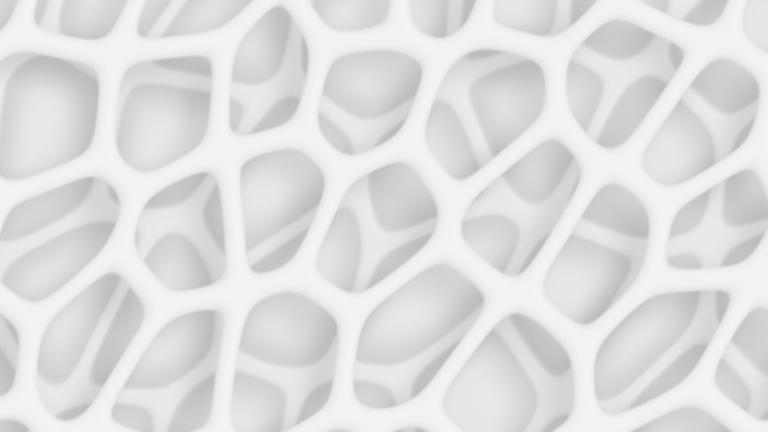
Write a WebGL 1 fragment shader that draws this background.

```glsl
precision highp float;

uniform vec2 u_resolution;

const vec2 CELLS_PER_HEIGHT = vec2(3.85, 3.3);
const float JITTER = 0.58;
const float CORNER_SHARPNESS = 16.0;
const vec2 LIGHT = vec2(0.85, 0.53);

vec2 hash22(vec2 p) {
  vec3 q = fract(p.xyx * vec3(0.1031, 0.1030, 0.0973));
  q += dot(q, q.yzx + 33.33);
  return fract((q.xx + q.yz) * q.zy);
}

// Every other row is shifted by half a cell, giving honeycomb-like cells
vec2 cellPoint(vec2 cell, float seed) {
  vec2 rowShift = vec2(0.5 * mod(cell.y, 2.0), 0.0);
  return cell + 0.5 + rowShift + JITTER * (hash22(cell + seed) - 0.5);
}

// Rounded distance to the nearest Voronoi border
float webDistance(vec2 p, float seed) {
  vec2 home = floor(p);
  vec2 nearestCell = home;
  vec2 nearest = vec2(0.0);
  float best = 100.0;
  for (int y = -1; y <= 1; y++) {
    for (int x = -2; x <= 1; x++) {
      vec2 cell = home + vec2(float(x), float(y));
      vec2 offset = cellPoint(cell, seed) - p;
      float d = dot(offset, offset);
      if (d < best) {
        best = d;
        nearest = offset;
        nearestCell = cell;
      }
    }
  }
  float sum = 0.0;
  for (int y = -2; y <= 2; y++) {
    for (int x = -2; x <= 2; x++) {
      if (x == 0 && y == 0) continue;
      vec2 offset = cellPoint(nearestCell + vec2(float(x), float(y)), seed) - p;
      float border = dot(0.5 * (nearest + offset), normalize(offset - nearest));
      sum += exp(-CORNER_SHARPNESS * border);
    }
  }
  return -log(sum) / CORNER_SHARPNESS;
}

// Unit direction pointing away from the strand's centre line
vec2 outward(vec2 p, float seed, float d) {
  const float STEP = 0.01;
  vec2 slope = vec2(webDistance(p + vec2(STEP, 0.0), seed),
                    webDistance(p + vec2(0.0, STEP), seed)) - d;
  return slope / max(length(slope), 0.0001);
}

// Brightness of a round strand lit from the side
float strandShade(float d, float radius, vec2 direction, float base) {
  float t = clamp(d / radius, 0.0, 1.0);
  return base - 0.065 * t * t * t + 0.025 * t * dot(direction, LIGHT);
}

float coverage(float d, float radius, float blur) {
  return 1.0 - smoothstep(radius - blur, radius + blur, d);
}

void main() {
  const float TOP_SEED = 17.0;
  const float LOW_SEED = 43.0;
  const float TOP_RADIUS = 0.086;
  const float LOW_RADIUS = 0.064;

  // Slanted space stretches the cells along a rising diagonal
  vec2 p = gl_FragCoord.xy / u_resolution.y;
  p.x -= 0.27 * p.y;
  p *= CELLS_PER_HEIGHT;
  p += 0.04 * sin(p.yx * 2.3 + vec2(0.4, 1.7));
  vec2 lowP = p * 0.9 + vec2(5.37, 3.61);
  float blur = 0.8 * CELLS_PER_HEIGHT.x / u_resolution.y + 0.008;

  float topD = webDistance(p, TOP_SEED);
  float lowD = webDistance(lowP, LOW_SEED);
  float casterD = webDistance(p + LIGHT * 0.2, TOP_SEED);

  // Hollow floor, darker towards the lower strands
  float shade = mix(0.815, 0.91, smoothstep(0.02, 0.34, lowD));

  // Lower web
  vec2 lowOut = outward(lowP, LOW_SEED, lowD);
  float lowShade = strandShade(lowD, LOW_RADIUS, lowOut, 0.915);
  shade = mix(shade, lowShade, coverage(lowD, LOW_RADIUS, blur * 1.9));

  // Soft cast shadow and contact shading below the upper web
  shade -= 0.075 * (1.0 - smoothstep(0.0, 0.3, casterD));
  shade -= 0.015 * exp(-max(topD - TOP_RADIUS, 0.0) / 0.09);

  // Upper web
  vec2 topOut = outward(p, TOP_SEED, topD);
  float topShade = strandShade(topD, TOP_RADIUS, topOut, 0.948);
  shade = mix(shade, topShade, coverage(topD, TOP_RADIUS, blur));

  gl_FragColor = vec4(vec3(shade), 1.0);
}
```
